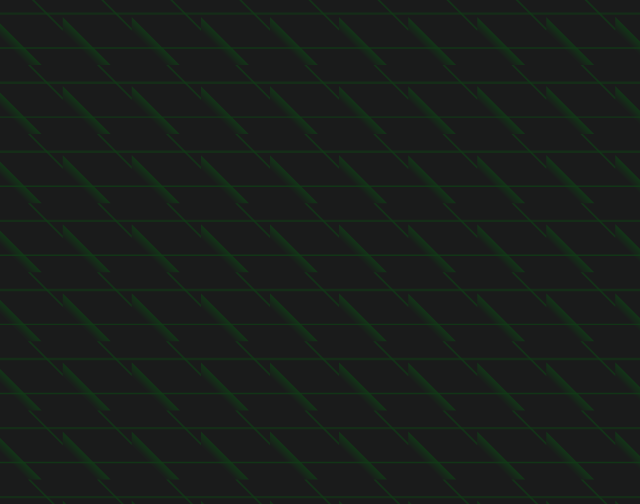
This pattern is drawn by a WebGL 1 fragment shader. Its source:

```glsl
precision highp float;
// Dark square tiles with a fading green wedge, a thin diagonal and two rules.

uniform vec2 u_resolution;

#define TILE 0.10794                     // tile side, in canvas widths
#define ORIGIN vec2(0.0980, 0.1016)      // a tile corner, from the top left
#define BASE vec3(0.102, 0.106, 0.106)
#define GREEN vec3(0.050, 0.280, 0.080)
#define WEDGE vec2(0.245, 0.347)         // fade start and sharp edge
#define WEDGE_STRENGTH 0.60
#define DIAGONAL vec2(0.757, 0.018)      // centre and width
#define DIAGONAL_STRENGTH 0.52
#define SOFT_RULE vec3(0.256, 0.034, 0.40)   // height, width, strength
#define SHARP_RULE vec3(0.754, 0.021, 0.58)
#define SAMPLES 4

// 1 inside a stripe of the given width, 0 outside
float stripe(float x, float centre, float width) {
  return step(abs(x - centre), 0.5 * width);
}

// Opacity of the green ink at a point of the unit tile, y pointing down
float tileInk(vec2 cell) {
  // 0 at the lower left corner, 1 at the upper right
  float t = 0.5 * (cell.x + 1.0 - cell.y);

  float ramp = clamp((t - WEDGE.x) / (WEDGE.y - WEDGE.x), 0.0, 1.0);
  float wedge = WEDGE_STRENGTH * ramp * step(t, WEDGE.y);
  float diagonal = DIAGONAL_STRENGTH * stripe(t, DIAGONAL.x, DIAGONAL.y);
  float slanted = max(wedge, diagonal);

  float softRule = SOFT_RULE.z * stripe(cell.y, SOFT_RULE.x, SOFT_RULE.y);
  float sharpRule = SHARP_RULE.z * stripe(cell.y, SHARP_RULE.x, SHARP_RULE.y);
  float rules = max(softRule, sharpRule);

  // Rules stay visible where they cross the slanted shapes
  return max(slanted, rules) + 0.25 * min(slanted, rules);
}

void main() {
  // Average a grid of samples to smooth edges and tile seams
  float ink = 0.0;
  for (int j = 0; j < SAMPLES; j++) {
    for (int i = 0; i < SAMPLES; i++) {
      vec2 offset = (vec2(float(i), float(j)) + 0.5) / float(SAMPLES) - 0.5;
      vec2 pixel = gl_FragCoord.xy + offset;
      vec2 p = vec2(pixel.x, u_resolution.y - pixel.y) / u_resolution.x;
      ink += tileInk(fract((p - ORIGIN) / TILE));
    }
  }
  ink /= float(SAMPLES * SAMPLES);

  gl_FragColor = vec4(mix(BASE, GREEN, ink), 1.0);
}
```
